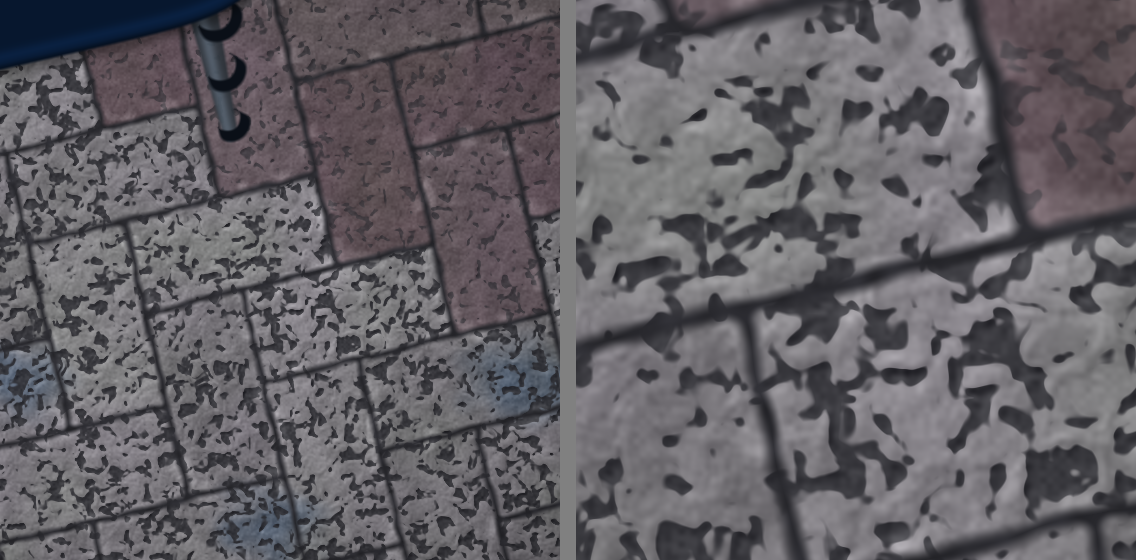
Left: the whole. Right: its middle third, enlarged.
Give the GLSL for this texture, as a WebGL 2 fragment shader.

```glsl
#version 300 es
precision highp float;
// Worn herringbone brick paving, pitted grey and red, with a dark seat edge and leg at upper left.
uniform vec2 u_resolution;
out vec4 fragColor;

#define ORIGIN vec2(0.431, 0.482)      // corner of one brick
#define ALONG vec2(0.1712, 0.0420)     // one brick width along a row
#define DOWN vec2(0.0386, -0.1650)     // one brick width down a column
#define JOINT 0.026                    // half joint, in brick widths
#define PIT_SCALE 78.0
#define GREY vec3(0.475, 0.47, 0.48)
#define RED vec3(0.355, 0.295, 0.315)
#define BLUE vec3(0.31, 0.37, 0.45)
#define PIT vec3(0.19, 0.19, 0.21)
#define MORTAR vec3(0.16, 0.16, 0.18)
#define SEAT vec3(0.03, 0.10, 0.20)
#define METAL vec3(0.25, 0.29, 0.33)

float hash(vec2 p) {
  vec3 h = fract(vec3(p.xyx) * 0.1031);
  h += dot(h, h.yzx + 33.33);
  return fract((h.x + h.y) * h.z);
}

float noise(vec2 p) {
  vec2 i = floor(p), f = fract(p);
  f = f * f * (3.0 - 2.0 * f);
  return mix(mix(hash(i), hash(i + vec2(1, 0)), f.x),
             mix(hash(i + vec2(0, 1)), hash(i + vec2(1, 1)), f.x), f.y);
}

// Stone relief: low values are pits
float relief(vec2 p) {
  vec2 q = p * PIT_SCALE;
  q += 0.9 * vec2(noise(q * 0.7 + 9.0), noise(q * 0.7 + 47.0));
  return 0.68 * noise(q) + 0.32 * noise(q * 2.1 + 20.0);
}

// Distance to the brick edge (negative inside), in brick widths; also gives its first cell
float herringbone(vec2 q, out vec2 id, out vec2 size) {
  vec2 cell = floor(q);
  float k = mod(cell.x - cell.y, 4.0);
  bool flat_ = k < 1.5;
  vec2 shift = flat_ ? vec2(k, 0) : vec2(0, 3.0 - k);
  size = flat_ ? vec2(2, 1) : vec2(1, 2);
  id = cell - shift;
  vec2 d = abs(q - id - 0.5 * size) - 0.5 * size + 0.07;
  return length(max(d, 0.0)) + min(max(d.x, d.y), 0.0) - 0.07;
}

vec3 paving(vec2 p, float px) {
  mat2 grid = mat2(ALONG, DOWN);
  vec2 q = inverse(grid) * (p - ORIGIN);
  q += 0.035 * (vec2(noise(p * 34.0), noise(p * 34.0 + 70.0)) - 0.5);
  vec2 id, size;
  float edge = herringbone(q, id, size);
  vec2 centre = ORIGIN + grid * (id + 0.5 * size);
  float tone = hash(id + 31.0);

  // Red bricks gather toward the top and right
  float red = smoothstep(0.81, 0.86, centre.y + 0.3 * centre.x) * mix(0.6, 1.0, tone);
  vec3 base = mix(GREY, RED, red);
  base *= 0.94 + 0.12 * hash(id + 5.0);
  base += vec3(0.02, 0.0, 0.03) * (noise(p * 9.0) - 0.4);

  // Bluish stains
  for (int i = 0; i < 3; i++) {
    vec2 c = vec2(0.03 + 0.45 * float(i), i == 1 ? 0.06 : 0.32);
    float r = length((p - c) * vec2(0.8, 1.2)) + 0.05 * noise(p * 22.0);
    base = mix(base, BLUE, 0.8 * smoothstep(0.14, 0.04, r));
  }

  // Pits, raised grain and fine grit
  float h = relief(p);
  float light = h - relief(p + vec2(-0.003, 0.004));
  float wear = noise(p * 14.0 + 3.0);
  float limit = 0.40 + 0.08 * (wear - 0.5) - 0.10 * red;
  float pit = 1.0 - smoothstep(limit - 0.07, limit + 0.05, h);
  vec3 col = base * (0.90 + 0.20 * noise(p * 42.0 + 11.0));
  col = mix(col, PIT, pit * mix(0.88, 0.55, red));
  col += light * mix(0.20, 0.09, red) + 0.05 * (noise(p * 260.0) - 0.5);

  // Scuffed pale rims beside dark joints
  float rim = smoothstep(-0.16, -0.06, edge) * smoothstep(0.62, 0.8, noise(p * 30.0 + 80.0));
  col += 0.09 * rim;
  float soft = 0.025 + px / length(ALONG);
  float gap = JOINT * (0.75 + 0.6 * noise(p * 48.0 + 16.0));
  col = mix(col, MORTAR * (0.8 + 0.4 * noise(p * 90.0)), smoothstep(-gap - soft, -gap + soft, edge));

  // Daylight fades away from the middle left
  float shade = 1.04 - 0.42 * dot((p - vec2(0.32, 0.5)) * vec2(0.75, 1.0), (p - vec2(0.32, 0.5)) * vec2(0.75, 1.0));
  return col * shade;
}

// Seat edge, leg and its two hooked clamps
vec3 furniture(vec3 col, vec2 p, float px) {
  float soft = 0.002 + px;
  vec2 top = vec2(0.362, 0.98), axis = vec2(0.05, -0.22);
  vec2 rel = p - top;
  float t = clamp(dot(rel, axis) / dot(axis, axis), 0.0, 1.0);
  float side = rel.x - axis.x * t;
  float leg = length(rel - axis * t) - mix(0.026, 0.013, t);
  vec3 metal = METAL * (0.65 + 0.6 * exp(-pow((side + 0.004) / 0.011, 2.0)));
  col = mix(col, metal, 0.9 * smoothstep(soft, -soft, leg));
  for (int i = 0; i < 3; i++) {
    float s = float(i);
    vec2 c = p - vec2(0.386 + 0.013 * s, 0.972 - 0.095 * s);
    float r = 0.036 - 0.006 * s;
    float ring = abs(length(c) - r) - 0.011 * smoothstep(0.5 * r, -r, c.y - 0.8 * c.x);
    ring = max(ring, c.y - 1.1 * c.x - 0.015);
    col = mix(col, vec3(0.04, 0.06, 0.09), smoothstep(soft, -soft, ring));
  }
  float edge = p.y - 0.875 - 0.23 * p.x - 0.027 * pow(p.x / 0.43, 8.0);
  vec3 seat = SEAT * (0.9 + 0.35 * exp(-pow((edge - 0.022) / 0.012, 2.0)));
  seat *= mix(0.65, 1.0, smoothstep(0.0, 0.012, edge));
  col *= 1.0 - 0.35 * smoothstep(-0.03, 0.0, edge);
  return mix(col, seat, smoothstep(-soft, soft, edge));
}

void main() {
  vec2 p = gl_FragCoord.xy / u_resolution;
  float px = 1.0 / u_resolution.y;
  fragColor = vec4(clamp(furniture(paving(p, px), p, px), 0.0, 1.0), 1.0);
}
```
